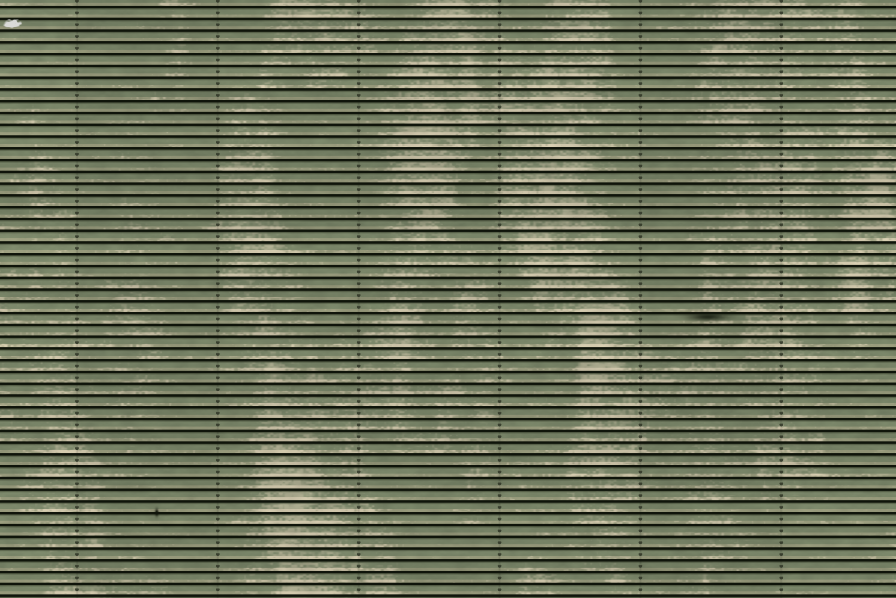
This texture is drawn by a Shadertoy shader. Its source:

```glsl
// Weathered green metal louvres: thin horizontal slats, riveted seams, pale peeling stains.
#define SLATS 50.8
#define SLAT_PHASE 0.205
#define PANELS 6.36
#define PANEL_PHASE 0.546
#define GAP_HALF 0.10
#define RIVET_RADIUS 0.0031
#define STAINS 6

const vec3 GAP = vec3(0.06, 0.08, 0.04);
const vec3 SHADE = vec3(0.25, 0.28, 0.20);
const vec3 PAINT = vec3(0.46, 0.505, 0.395);
const vec3 LIP = vec3(0.57, 0.58, 0.465);
const vec3 BARE = vec3(0.79, 0.755, 0.65);

float hash(vec2 p) {
    p = fract(p * vec2(0.1031, 0.1130));
    p += dot(p, p.yx + 33.33);
    return fract((p.x + p.y) * p.x * 17.0);
}

float noise(vec2 p) {
    vec2 i = floor(p), f = fract(p);
    f = f * f * (3.0 - 2.0 * f);
    return mix(mix(hash(i), hash(i + vec2(1, 0)), f.x),
               mix(hash(i + vec2(0, 1)), hash(i + vec2(1, 1)), f.x), f.y);
}

float fbm(vec2 p) {
    float sum = 0.0, amp = 0.5;
    for (int i = 0; i < 4; i++) {
        sum += amp * noise(p);
        p = p * 2.03 + 17.7;
        amp *= 0.5;
    }
    return sum / 0.9375;
}

float blob(vec2 p, vec2 center, vec2 size) {
    vec2 d = (p - center) / size;
    return exp(-dot(d, d));
}

// Tall faded columns, alternately high and low on the wall
float stainAmount(vec2 uv) {
    float amount = 0.6 * smoothstep(0.42, 0.75, fbm(uv * vec2(15.0, 3.0) + 40.0));
    vec2 warped = uv + vec2(0.05 * (fbm(uv * vec2(9.0, 5.0)) - 0.5), 0.0);
    for (int i = 0; i < STAINS; i++) {
        float k = float(i);
        vec2 center = vec2(0.15 + 0.162 * k, 0.52 + 0.3 * sin(1.95 * k - 2.9));
        float strength = 0.45 + 0.45 * exp(-(k - 2.0) * (k - 2.0));
        amount += strength * blob(warped, center, vec2(0.045, 0.27));
    }
    return min(amount, 1.1);
}

void mainImage(out vec4 fragColor, in vec2 fragCoord) {
    vec2 uv = fragCoord / iResolution.xy;
    float aspect = iResolution.x / iResolution.y;
    float pixel = 1.0 / iResolution.y;
    float aa = 0.5 * SLATS * pixel;

    // Slat index and height within the slat; gaps lie at 0 and 1
    float row = uv.y * SLATS - SLAT_PHASE;
    float slat = floor(row);
    float v = fract(row);

    // Peeling paint: broad stains broken by streaks along each slat and fine grain
    float streak = 0.6 * noise(vec2(uv.x * 22.0 + slat * 9.7, slat * 3.1))
                 + 0.4 * noise(vec2(uv.x * 75.0, slat * 5.3 + 60.0));
    float grain = noise(uv * vec2(300.0, 280.0));
    float wear = 0.55 * stainAmount(uv) + 0.45 * streak + 0.3 * (grain - 0.5);
    float lipWear = smoothstep(0.30, 0.66, wear);
    float faceWear = 0.6 * smoothstep(0.46, 0.88, wear);

    // Slat profile: bright lower lip, flat face, shadow below the next gap
    vec3 face = mix(PAINT, BARE, faceWear);
    vec3 lip = mix(LIP, BARE, lipWear);
    float lipMask = 1.0 - smoothstep(0.36 - aa, 0.36 + aa, v);
    vec3 color = mix(face, lip, lipMask);
    color = mix(color, SHADE, 0.85 * smoothstep(0.70, 0.92, v));

    // Tone shifts between panels, between slats and across the surface
    float seam = uv.x * PANELS - PANEL_PHASE;
    color *= 1.0 + 0.05 * (hash(vec2(floor(seam) + 8.0, 3.0)) - 0.5);
    color *= 1.0 + 0.07 * (hash(vec2(slat + 2.0, 19.0)) - 0.5);
    color *= 0.93 + 0.14 * fbm(uv * vec2(70.0, 90.0));

    // Panel seams, with one rivet on each slat
    float seamDist = (fract(seam + 0.5) - 0.5) / PANELS * aspect;
    color *= 1.0 - 0.10 * (1.0 - smoothstep(0.0, 0.0015 + pixel, abs(seamDist)));
    vec2 rivet = vec2(seamDist, (v - 0.53) / SLATS);
    float head = 1.0 - smoothstep(-0.5 * pixel, 0.5 * pixel, length(rivet) - RIVET_RADIUS);
    vec3 rivetColor = mix(SHADE * 0.75, PAINT, smoothstep(0.0, RIVET_RADIUS, rivet.y));
    color = mix(color, rivetColor, 0.85 * head);

    // Dark gaps between slats
    float gap = 1.0 - smoothstep(GAP_HALF - aa, GAP_HALF + aa, min(v, 1.0 - v));
    color = mix(color, GAP, gap);

    // Damage: a dented slat, a small nick and a pale scuff
    color = mix(color, GAP, 0.8 * blob(uv, vec2(0.79, 0.47), vec2(0.02, 0.006)));
    color = mix(color, GAP, blob(uv, vec2(0.175, 0.143), vec2(0.002, 0.006)));
    float scuff = blob(uv, vec2(0.014, 0.96), vec2(0.012, 0.009));
    color = mix(color, vec3(0.9), 0.9 * smoothstep(0.35, 0.7, scuff * (0.6 + 0.7 * grain)));

    fragColor = vec4(clamp(color, 0.0, 1.0), 1.0);
}
```
